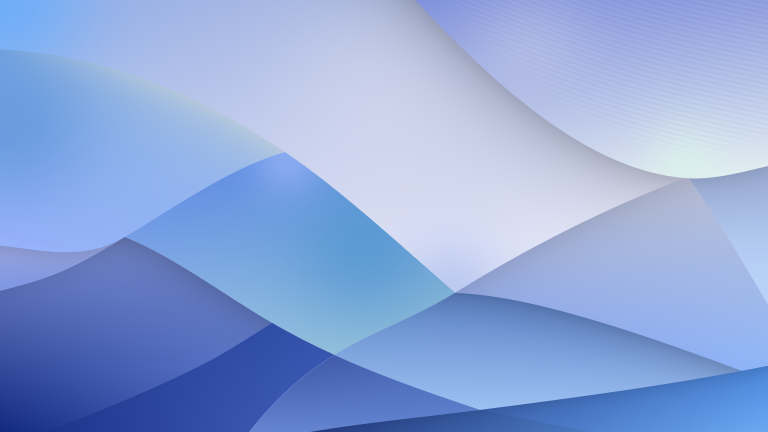
A Shadertoy shader for this background:

```glsl
// Overlapping translucent sheets in blue and pale lavender, cut by sweeping arcs.
// Each arc is a cubic curve used as a signed distance; each sheet is a four-corner
// gradient masked by arcs, with soft shadows, a few glows and fine layered sines.

const vec2 GRID = vec2(16.0, 9.0);

// Signed distance to a cubic between two knots (x, y, slope); straight beyond them.
float span(vec2 p, vec3 a, vec3 b) {
    float w = b.x - a.x;
    float t = clamp((p.x - a.x) / w, 0.0, 1.0);
    float s = 1.0 - t;
    float ease = t * t * (3.0 - 2.0 * t);
    float y = mix(a.y, b.y, ease) + w * t * s * (a.z * s - b.z * t);
    float slope = 6.0 * t * s * (b.y - a.y) / w
                + a.z * s * (1.0 - 3.0 * t) + b.z * t * (3.0 * t - 2.0);
    y += slope * (p.x - a.x - t * w);
    return (p.y - y) / sqrt(1.0 + slope * slope);
}

// Arc through three knots, positive above.
float arc(vec2 p, vec3 a, vec3 b, vec3 c) {
    return p.x < b.x ? span(p, a, b) : span(p, b, c);
}

// Gradient over a box from its bottom and top corner colours.
vec3 grad(vec2 p, vec4 box, vec3 bl, vec3 br, vec3 tl, vec3 tr) {
    vec2 t = clamp((p - box.xy) / (box.zw - box.xy), 0.0, 1.0);
    return mix(mix(bl, br, t.x), mix(tl, tr, t.x), t.y);
}

vec3 glow(vec3 base, vec2 p, vec2 center, float radius, vec3 tint, float amount) {
    vec2 q = (p - center) / radius;
    return mix(base, tint, amount * exp(-dot(q, q)));
}

vec3 shade(vec3 base, float d, float width, float amount) {
    return base * (1.0 - amount * exp(-abs(d) / width));
}

// Antialiased coverage of the side below an arc.
float below(float d, float px) { return clamp(0.5 - d / px, 0.0, 1.0); }

void mainImage(out vec4 fragColor, in vec2 fragCoord) {
    vec2 p = fragCoord / iResolution.xy * GRID;
    float px = GRID.y / iResolution.y;

    // Arcs
    float panel = arc(p, vec3(8.65, 9.0, -1.08), vec3(14.27, 5.29, -0.08), vec3(16.0, 5.54, 0.23));
    float hill  = arc(p, vec3(0.0, 7.97, -0.05), vec3(5.94, 5.83, -0.68), vec3(9.48, 2.9, -0.87));
    float fold  = arc(p, vec3(0.0, 3.88, -0.1), vec3(2.6, 4.06, 0.6), vec3(5.94, 5.83, 0.28));
    float ledge = arc(p, vec3(0.0, 2.94, 0.25), vec3(1.25, 3.33, 0.42), vec3(2.6, 4.06, 0.6));
    float ridge = arc(p, vec3(2.6, 4.06, -0.4), vec3(5.67, 2.27, -0.58), vec3(10.0, 0.46, -0.34));
    float rise  = arc(p, vec3(5.2, 0.0, 1.3), vec3(9.48, 2.9, 0.62), vec3(14.27, 5.29, 0.38));
    float crest = arc(p, vec3(9.48, 2.9, -0.05), vec3(12.5, 2.29, -0.3), vec3(15.46, 1.27, -0.37));
    float base  = arc(p, vec3(6.46, 0.0, 0.17), vec3(10.0, 0.46, 0.13), vec3(16.0, 1.38, 0.2));
    float flank = span(p, vec3(14.35, 5.29, -1.4), vec3(16.0, 2.65, -1.7));
    float slope = arc(p, vec3(0.94, 0.0, 0.38), vec3(4.17, 1.38, 0.5), vec3(5.67, 2.27, 0.62));
    float underRidge = below(ridge, px);
    float underRise = below(rise, px);

    // Pale backdrop
    vec3 col = grad(p, vec4(0, 4, 14, 9), vec3(0.80, 0.83, 0.95), vec3(0.90, 0.91, 0.97),
                    vec3(0.60, 0.69, 0.90), vec3(0.70, 0.74, 0.88));
    col = glow(col, p, vec2(0.0, 9.0), 1.9, vec3(0.42, 0.68, 0.98), 0.9);
    col = glow(col, p, vec2(8.2, 6.8), 2.5, vec3(0.85, 0.86, 0.93), 0.6);
    col = glow(col, p, vec2(9.4, 2.9), 1.1, vec3(0.68, 0.75, 0.94), 0.7);
    col = shade(col, panel, 0.6, 0.2);

    // Left hill with a cream rim
    vec3 sheet = grad(p, vec4(0, 3.8, 6, 8), vec3(0.60, 0.70, 0.98), vec3(0.55, 0.70, 0.95),
                      vec3(0.42, 0.62, 0.88), vec3(0.66, 0.76, 0.88));
    sheet = glow(sheet, p, vec2(0.3, 6.4), 1.4, vec3(0.38, 0.59, 0.85), 0.7);
    sheet = mix(sheet, vec3(0.74, 0.80, 0.85), 0.8 * exp(hill / 0.5) * smoothstep(-1.0, 4.0, p.x));
    col = mix(col, sheet, below(hill, px));

    // Cyan facet
    sheet = grad(p, vec4(2.6, 1.6, 9.5, 5.8), vec3(0.60, 0.76, 0.90), vec3(0.58, 0.76, 0.84),
                 vec3(0.36, 0.52, 0.90), vec3(0.36, 0.58, 0.84));
    sheet = glow(sheet, p, vec2(7.6, 3.9), 1.5, vec3(0.33, 0.59, 0.82), 0.75);
    sheet = glow(sheet, p, vec2(6.0, 5.7), 0.8, vec3(0.56, 0.68, 0.95), 0.9);
    col = mix(col, sheet, below(max(hill, fold), px));

    // Lower left facets
    vec3 peri = vec3(0.50, 0.59, 0.89);
    sheet = mix(peri, vec3(0.60, 0.66, 0.90), smoothstep(2.9, 3.9, p.y));
    col = mix(col, shade(sheet, fold, 0.25, 0.12), below(fold, px) * underRidge);
    sheet = grad(p, vec4(0, 0, 5.7, 4), vec3(0.07, 0.16, 0.50), vec3(0.32, 0.45, 0.80), peri * 0.92, peri * 0.9);
    sheet = shade(shade(sheet, ridge, 0.4, 0.17), ledge, 0.25, 0.08);
    col = mix(col, sheet, below(max(ridge, ledge), px));
    sheet = grad(p, vec4(0.9, 0, 7, 2.3), vec3(0.11, 0.20, 0.54), vec3(0.27, 0.39, 0.74),
                 vec3(0.14, 0.24, 0.58), vec3(0.20, 0.32, 0.67));
    col = mix(col, sheet, below(max(ridge, slope), px));

    // Right facets
    vec3 mist = vec3(0.73, 0.75, 0.84);
    sheet = grad(p, vec4(9.5, 1.3, 16, 5.3), vec3(0.50, 0.62, 0.93), vec3(0.56, 0.71, 0.97), mist, mist);
    col = mix(col, shade(sheet, rise, 0.4, 0.1), underRise);
    vec3 sky = vec3(0.62, 0.76, 0.95);
    sheet = grad(p, vec4(7, 0.4, 15.5, 2.9), sky, sky, vec3(0.38, 0.54, 0.80), vec3(0.36, 0.50, 0.80));
    col = mix(col, shade(sheet, crest, 0.4, 0.18), underRise * below(crest, px));
    sheet = grad(p, vec4(5.2, 0, 10, 1.6), vec3(0.40, 0.52, 0.82), vec3(0.38, 0.52, 0.82),
                 vec3(0.22, 0.32, 0.64), vec3(0.30, 0.42, 0.72));
    col = mix(col, sheet, underRise * underRidge);
    sheet = mix(vec3(0.72, 0.82, 0.97), vec3(0.63, 0.70, 0.86), smoothstep(3.0, 5.6, p.y));
    col = mix(col, shade(sheet, panel, 0.3, 0.12), underRise * below(-flank, px));

    // Bottom band
    sheet = grad(p, vec4(6.4, 0, 16, 1.4), vec3(0.16, 0.27, 0.58), vec3(0.42, 0.66, 0.95),
                 vec3(0.14, 0.24, 0.55), vec3(0.30, 0.54, 0.88));
    float crease = span(p, vec3(10.0, 0.46, -0.2), vec3(12.3, 0.0, -0.2));
    sheet *= 1.0 - 0.06 * below(crease, px);
    col = mix(col, shade(sheet, base, 0.25, 0.12), below(base, px));

    // Upper right panel with fine curved lines
    sheet = grad(p, vec4(8.6, 5.3, 16, 9), vec3(0.80, 0.83, 0.93), vec3(0.90, 0.94, 0.95),
                 vec3(0.50, 0.57, 0.86), vec3(0.56, 0.62, 0.87));
    sheet = glow(sheet, p, vec2(11.0, 7.9), 1.3, vec3(0.73, 0.76, 0.90), 0.6);
    sheet = glow(sheet, p, vec2(14.3, 5.5), 0.9, vec3(0.86, 0.95, 0.92), 0.7);
    float lines = sin(60.0 * (p.y + 0.3 * p.x + 0.15 * sin(0.6 * p.x)));
    sheet += 0.012 * lines * smoothstep(0.1, 1.0, panel);
    col = mix(col, sheet, below(-panel, px));

    fragColor = vec4(col, 1.0);
}
```
